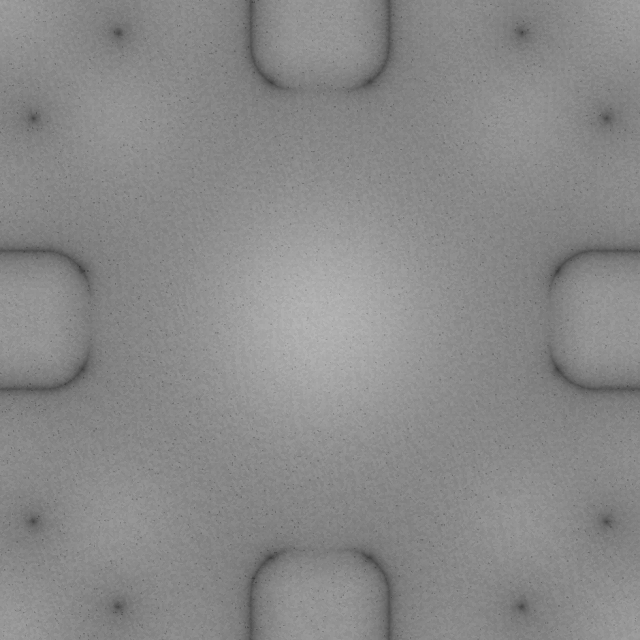
This background is drawn by a WebGL 1 fragment shader. Its source:

```glsl
precision highp float;
uniform vec2 u_resolution;

vec2 hash2(vec2 cell) {
    vec2 k = vec2(dot(cell, vec2(127.1, 311.7)), dot(cell, vec2(269.5, 183.3)));
    return fract(sin(k) * 43758.545);
}

float bump(float dist, float width) {
    return exp(-dist * dist / (width * width));
}

float falloff(float dist, float width) {
    return exp(-dist / width);
}

// Rounded bay that opens through the canvas border
float bayDistance(vec2 p) {
    vec2 d = abs(p - vec2(0.0, 0.56)) - vec2(0.037, 0.13);
    return length(max(d, 0.0)) + min(max(d.x, d.y), 0.0) - 0.071;
}

// Cellular grain: x is the tone of the nearest cell, y is a sparse dark speck
vec2 cellularGrain(vec2 p) {
    vec2 cell = floor(p);
    float nearest = 8.0;
    vec2 seed = vec2(0.0);
    for (int j = -1; j <= 1; j++) {
        for (int i = -1; i <= 1; i++) {
            vec2 neighbour = cell + vec2(float(i), float(j));
            vec2 random = hash2(neighbour);
            float dist = length(neighbour + random - p);
            if (dist < nearest) {
                nearest = dist;
                seed = random;
            }
        }
    }
    float speck = step(0.965, seed.y) * (1.0 - smoothstep(0.15, 0.6, nearest));
    return vec2(seed.x - 0.5, speck);
}

// Slanted scales made of crossing waves
float scales(vec2 p) {
    float wave = sin(dot(p, vec2(210.0, 390.0)) + 1.5 * sin(p.x * 230.0));
    return wave * sin(dot(p, vec2(330.0, -140.0))) + 0.4 * sin(dot(p, vec2(720.0, 260.0)));
}

void main() {
    vec2 uv = gl_FragCoord.xy / u_resolution;
    vec2 p = uv - 0.5;

    // Fold the plane into one octant
    vec2 a = abs(p);
    vec2 q = vec2(min(a.x, a.y), max(a.x, a.y));
    float radius = length(p);

    // Soft glows
    float tone = 0.515;
    tone += 0.175 * bump(radius, 0.178);
    tone += 0.065 * bump(length(q - vec2(0.316, 0.316)), 0.105);
    tone += 0.085 * bump(length(q - vec2(0.5, 0.5)), 0.11);
    tone += 0.035 * bump(length(q - vec2(0.22, 0.5)), 0.09);

    // Bays with dark rims, faint across the inner end
    float bay = bayDistance(q);
    float rim = abs(bay);
    float side = smoothstep(0.01, 0.1, q.x);
    tone += 0.065 * smoothstep(0.0, 0.07, -bay);
    tone -= mix(0.025, 0.06, side) * falloff(rim, 0.03);
    tone -= mix(0.02, 0.14, side) * falloff(rim, 0.007);
    tone -= 0.1 * falloff(length(q - vec2(0.076, 0.372)), 0.008);

    // Isolated dark points
    float point = length(q - vec2(0.315, 0.448));
    tone -= 0.09 * falloff(point, 0.04) + 0.18 * falloff(point, 0.007);

    // Fine texture, with scales around the glows
    vec2 grain = cellularGrain(uv * 300.0);
    float scaleZone = bump(radius - 0.23, 0.07) + bump(length(q - vec2(0.316, 0.316)) - 0.11, 0.05)
        + bump(length(q - vec2(0.5, 0.5)), 0.1);
    tone += 0.045 * grain.x - 0.09 * grain.y;
    tone += 0.009 * scales(p) * min(scaleZone, 1.0);

    gl_FragColor = vec4(vec3(clamp(tone, 0.0, 1.0)), 1.0);
}
```
